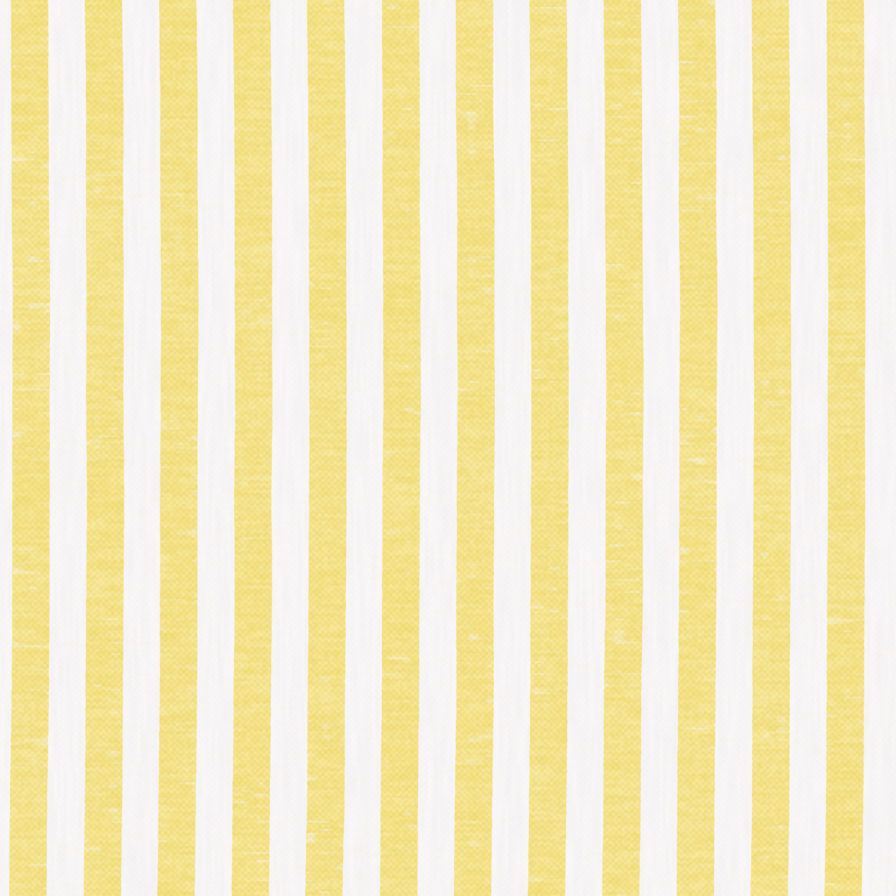
A WebGL 2 fragment shader for this pattern:

```glsl
#version 300 es
precision highp float;
// Woven cotton with twelve upright yellow stripes on white, with thread grain and pale slubs.

#define PERIOD 0.08275       // stripe pitch, in canvas widths
#define FIRST_EDGE 0.0130    // left edge of the first stripe
#define STRIPE_WIDTH 0.0416  // width of a yellow stripe
#define BOW 0.011            // sideways sag of the stripes
#define EDGE_WOBBLE 0.0011   // unevenness of the stripe edges
#define THREADS 290.0        // threads across the canvas
#define WEAVE 0.018          // contrast of the plain weave
#define STREAK 0.050         // contrast of uneven threads
#define SLUB 0.42            // strength of the pale slubs

uniform vec2 u_resolution;
out vec4 fragColor;

const float PI = 3.14159;
const vec3 WHITE = vec3(0.966, 0.957, 0.957);
const vec3 YELLOW = vec3(0.950, 0.876, 0.505);
const vec3 PALE_YELLOW = vec3(0.965, 0.905, 0.630);

// Integer hash of a lattice point, 0 to 1
float hash(vec2 cell) {
    uvec2 q = uvec2(ivec2(cell)) * uvec2(1597u, 3571u);
    uint n = (q.x ^ (q.y << 7)) * 747796u + 28913u;
    n = (n ^ (n >> 15)) * 73244475u;
    n = (n ^ (n >> 13)) * 26699u;
    n ^= n >> 16;
    return float(n & 65535u) / 65535.0;
}

// Smooth value noise, 0 to 1
float noise(vec2 p) {
    vec2 cell = floor(p);
    vec2 f = fract(p);
    f = f * f * (3.0 - 2.0 * f);
    float low = mix(hash(cell), hash(cell + vec2(1.0, 0.0)), f.x);
    float high = mix(hash(cell + vec2(0.0, 1.0)), hash(cell + 1.0), f.x);
    return mix(low, high, f.y);
}

// Coverage of the yellow stripes
float stripes(vec2 uv, float pixel) {
    float bend = 0.0009 - BOW * (uv.y - 0.58) * (uv.y - 0.58);
    float x = uv.x - FIRST_EDGE - bend;
    float column = floor(x / PERIOD + 0.25);
    x += EDGE_WOBBLE * (noise(vec2(column * 7.0, uv.y * 9.0)) - 0.5);
    x += 0.5 * EDGE_WOBBLE * (noise(vec2(column * 5.0 + 90.0, uv.y * 150.0)) - 0.5);
    float fromCentre = abs(mod(x - 0.5 * STRIPE_WIDTH + 0.5 * PERIOD, PERIOD) - 0.5 * PERIOD);
    float soft = max(0.75 * pixel, 0.0010);
    return 1.0 - smoothstep(-soft, soft, fromCentre - 0.5 * STRIPE_WIDTH);
}

void main() {
    vec2 uv = gl_FragCoord.xy / u_resolution;
    float pixel = 1.0 / min(u_resolution.x, u_resolution.y);
    float detail = 1.0 - smoothstep(0.5, 1.0, THREADS * pixel);
    float yellow = stripes(uv, pixel);

    // Thread grain: plain weave, uneven weft and uneven warp
    vec2 thread = uv * THREADS;
    float weave = sin(PI * thread.x) * sin(PI * thread.y) * detail;
    float weft = noise(vec2(uv.x * 38.0, thread.y)) - 0.5;
    float warp = noise(vec2(thread.x, uv.y * 24.0) + 400.0) - 0.5;
    float grain = noise(thread * 1.1 + 900.0) - 0.5;

    // Short pale slubs along the weft, and broad patches of fading
    float slub = smoothstep(0.76, 1.0, noise(vec2(uv.x * 55.0, uv.y * 230.0) + 1300.0));
    slub *= smoothstep(0.25, 0.7, noise(uv * vec2(9.0, 16.0) + 60.0));
    float fading = noise(uv * vec2(5.0, 9.0) + 30.0);

    // Yellow cloth varies mostly in its blue channel
    float paleness = 0.28 * fading + 0.45 * weft + 0.25 * warp + 0.45 * grain + 0.1;
    vec3 dyed = mix(YELLOW, PALE_YELLOW, clamp(paleness, -0.15, 1.0));
    dyed = mix(dyed, WHITE, SLUB * slub);
    dyed += WEAVE * weave * vec3(0.7, 0.8, 1.8);
    dyed += STREAK * (0.35 * weft + 0.3 * grain) * vec3(0.6, 0.8, 1.4);

    // White cloth shows faint upright threads
    vec3 plain = WHITE + STREAK * (0.34 * warp + 0.14 * grain);
    plain += 0.25 * WEAVE * weave;
    plain.b -= 0.012 * slub;

    fragColor = vec4(clamp(mix(plain, dyed, yellow), 0.0, 1.0), 1.0);
}
```
